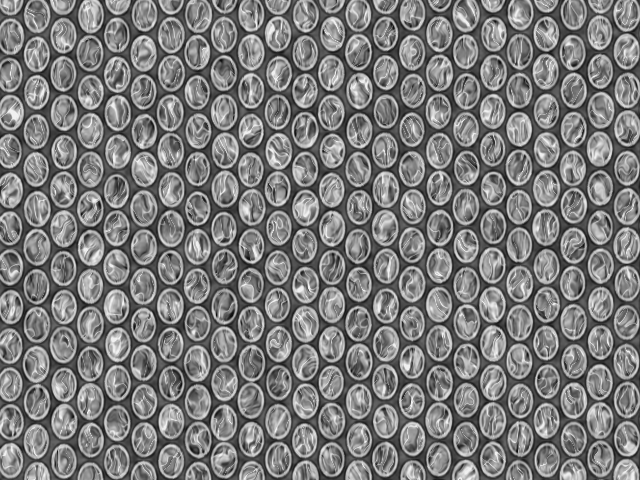
Give the GLSL for this texture, as a WebGL 1 fragment shader.

```glsl
precision highp float;
// Sheet of bubble wrap in grey: staggered columns of upright oval bubbles.
// Each pixel finds its nearest bubble, then shades a bright rim, a crinkled
// film of stretched noise turned differently per bubble, and dark gaps.

uniform vec2 u_resolution;

// Lengths are fractions of the canvas height.
const vec2 PITCH = vec2(0.0559, 0.08064);
const vec2 FIRST_CENTER = vec2(0.0208, 0.0383);
const vec2 RADIUS = vec2(0.0272, 0.0372);
const float TILT = 0.004;
const float STAGGER = 0.53;

float hash(vec2 p) {
  vec3 h = fract(vec3(p.xyx) * 0.1031);
  h += dot(h, h.yzx + 33.33);
  return fract((h.x + h.y) * h.z);
}

float noise(vec2 p) {
  vec2 cell = floor(p);
  vec2 f = fract(p);
  f = f * f * (3.0 - 2.0 * f);
  float low = mix(hash(cell), hash(cell + vec2(1.0, 0.0)), f.x);
  float high = mix(hash(cell + vec2(0.0, 1.0)), hash(cell + 1.0), f.x);
  return mix(low, high, f.y);
}

vec2 rotate(vec2 p, float angle) {
  float c = cos(angle);
  float s = sin(angle);
  return vec2(c * p.x - s * p.y, s * p.x + c * p.y);
}

// Nearest bubble: xy is the position in radii from its center, zw its index.
vec4 nearestBubble(vec2 p) {
  vec2 grid = p - FIRST_CENTER - vec2(0.0, TILT * p.x);
  float middle = floor(grid.x / PITCH.x + 0.5);
  vec4 best = vec4(9.0);
  for (int i = -1; i <= 1; i++) {
    float column = middle + float(i);
    float shift = STAGGER * mod(column, 2.0);
    float row = floor(grid.y / PITCH.y - shift + 0.5);
    vec2 id = vec2(column, row);
    vec2 jitter = vec2(hash(id + 5.7), hash(id + 41.3)) - 0.5;
    vec2 center = PITCH * vec2(column, row + shift) + 0.0035 * jitter;
    float size = 0.96 + 0.08 * hash(id + 73.1);
    vec2 q = (grid - center) / (RADIUS * size);
    if (dot(q, q) < dot(best.xy, best.xy)) best = vec4(q, id);
  }
  return best;
}

// Grey level of the wrinkled film inside one bubble.
float crinkledFilm(vec2 q, vec2 id) {
  vec2 seed = id * 17.3 + 200.0;
  vec2 warp = vec2(noise(q * 1.8 + seed), noise(q * 1.8 + seed + 61.0)) - 0.5;
  vec2 s = rotate(q + 0.6 * warp, 1.9 * (hash(id + 19.0) - 0.5));
  float folds = noise(s * vec2(3.6, 1.4) + seed);
  float fine = noise(s * vec2(7.5, 3.2) + seed.yx);
  float ridge = 1.0 - abs(2.0 * noise(s * vec2(3.2, 1.3) + seed + 37.0) - 1.0);
  float glint = smoothstep(0.72, 1.0, ridge);
  float level = 0.51 + 0.08 * (hash(id + 8.0) - 0.5);
  return level + 0.46 * (folds - 0.5) + 0.34 * (fine - 0.5) + 0.24 * glint;
}

// Soft band of given half width around a center value.
float band(float x, float center, float halfWidth) {
  return 1.0 - smoothstep(0.0, halfWidth, abs(x - center));
}

float bubbleShade(vec2 q, vec2 id, float d) {
  float film = crinkledFilm(q, id);
  float rimLight = 0.66 + 0.24 * noise(q * 2.2 + id * 9.1 + 90.0);
  float shade = film - 0.12 * band(d, 0.74, 0.14);
  return mix(shade, rimLight, 0.88 * band(d, 0.90, 0.14));
}

float gapShade(vec2 p, float d) {
  float grain = noise(p * 75.0) - 0.5;
  float contactShadow = band(d, 1.05, 0.16);
  return 0.31 + 0.18 * grain - 0.13 * contactShadow;
}

void main() {
  vec2 p = gl_FragCoord.xy / u_resolution.y;
  vec4 bubble = nearestBubble(p);
  float d = length(bubble.xy);

  float softness = max(0.06, 1.0 / (u_resolution.y * RADIUS.x));
  float inside = 1.0 - smoothstep(1.0 - softness, 1.0 + softness, d);
  float shade = mix(gapShade(p, d), bubbleShade(bubble.xy, bubble.zw, d), inside);

  // Faint film grain over the whole sheet
  shade += 0.06 * (noise(p * 190.0) - 0.5);
  gl_FragColor = vec4(vec3(clamp(shade, 0.06, 0.94)), 1.0);
}
```
